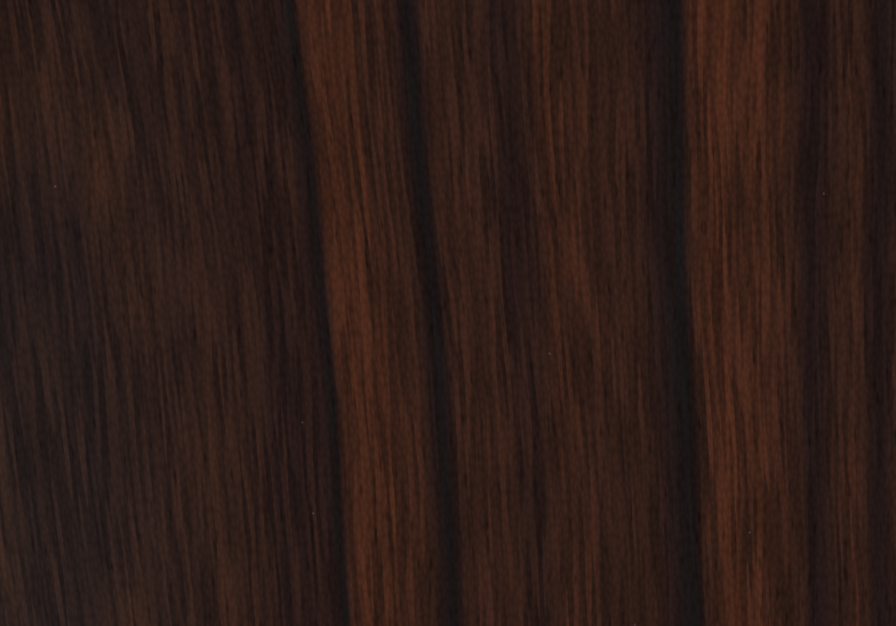
A WebGL 1 fragment shader for this texture:

```glsl
precision highp float;
// Dark polished rosewood: leaning brown stripes, soft-edged black veins and a
// faint arched figure at the left. Layered sines make the stripes; stretched
// cellular noise makes fibres, pores and the fine surface mottle.
uniform vec2 u_resolution;

const vec3 BLACK  = vec3(0.086, 0.078, 0.076);
const vec3 PLUM   = vec3(0.138, 0.090, 0.083);
const vec3 UMBER  = vec3(0.190, 0.115, 0.090);
const vec3 RUSSET = vec3(0.268, 0.145, 0.096);
const vec3 HAZE   = vec3(0.006, 0.021, 0.024);
const float LEAN = 0.100;            // slant of the grain at the left side
const float STRIPE_AMOUNT = 0.070;
const float FIBRE_AMOUNT = 0.36;
const float MOTTLE_AMOUNT = 0.26;
const float PORE_AMOUNT = 0.20;
const vec2 FIBRE_SCALE = vec2(165.0, 9.0);
const vec2 PORE_SCALE = vec2(120.0, 24.0);
const vec2 MOTTLE_SCALE = vec2(140.0, 75.0);
const vec2 ARCH_CENTRE = vec2(0.02, 0.22);
const vec2 ARCH_RADIUS = vec2(0.155, 0.62);

vec2 hash2(vec2 p) {
  vec3 q = fract(vec3(p.xyx) * vec3(0.1031, 0.1030, 0.0973));
  q += dot(q, q.yzx + 33.33);
  return fract((q.xx + q.yz) * q.zy);
}

// Cellular noise: x = nearest distance, y = its random value, z = smooth blend
vec3 cells(vec2 p) {
  vec2 cell = floor(p);
  vec2 best = vec2(8.0, 0.0);
  vec2 blend = vec2(0.0);
  for (int j = -1; j <= 1; j++) {
    for (int i = -1; i <= 1; i++) {
      vec2 id = cell + vec2(float(i), float(j));
      vec2 h = hash2(id + 57.0);
      float value = fract(h.x * 7.3 + h.y * 3.7);
      float d = length(id + h - p);
      float weight = exp(-6.0 * d * d);
      blend += weight * vec2(value, 1.0);
      if (d < best.x) best = vec2(d, value);
    }
  }
  return vec3(best, blend.x / blend.y);
}

// Layered sines across the grain, drifting slowly along it
float stripes(float g, float along) {
  float sum = 0.0;
  float amp = 0.5;
  float freq = 41.0;
  for (int i = 0; i < 6; i++) {
    float k = float(i);
    sum += amp * sin(g * freq + k * 2.3 + 0.7 * sin(along * (1.5 + k) + g * 23.0));
    freq *= 1.73;
    amp *= 0.83;
  }
  return sum;
}

// Soft ridge across the grain with separate left and right widths
float vein(float g, float centre, float left, float right) {
  float d = g - centre;
  float w = d < 0.0 ? left : right;
  return exp(-d * d / (w * w));
}

void main() {
  vec2 uv = gl_FragCoord.xy / u_resolution;
  vec2 p = gl_FragCoord.xy / u_resolution.y;

  // Grain coordinate: slanted at the left, nearly upright at the right
  float g = uv.x - LEAN * (1.0 - uv.x) * (1.0 - uv.y);
  g += 0.003 * sin(uv.y * 5.5 + uv.x * 6.0) + 0.0008 * sin(uv.y * 17.0 + uv.x * 31.0);
  vec2 q = vec2(g * u_resolution.x / u_resolution.y, p.y);
  vec3 fibre = cells(q * FIBRE_SCALE);
  vec3 pore = cells(q * PORE_SCALE + 19.0);
  vec3 mottle = cells(q * MOTTLE_SCALE + 7.0);
  vec3 cloud = cells(q * vec2(14.0, 2.5) + 31.0);

  // Broad tone, brighter right of the first vein
  float tone = mix(0.47, 0.62, smoothstep(0.28, 0.345, g));
  tone += 0.17 * vein(g, 0.365, 0.025, 0.055);
  tone += 0.19 * vein(g, 0.815, 0.060, 0.060);
  tone += 0.12 * vein(g, 0.605, 0.015, 0.020);
  tone -= 0.18 * vein(g, 0.560, 0.045, 0.030);
  tone -= 0.10 * vein(g, 0.280, 0.050, 0.030);
  tone += STRIPE_AMOUNT * stripes(g, uv.y) + 0.14 * (cloud.z - 0.5);

  // Arched figure: a light ring around a darker heart
  vec2 a = (uv - ARCH_CENTRE) / ARCH_RADIUS;
  float ring = length(a) + 0.05 * sin(a.x * 5.0 + a.y * 4.0);
  float leftSide = 1.0 - smoothstep(0.10, 0.25, uv.x);
  tone += leftSide * (0.15 * vein(ring, 1.0, 0.16, 0.20)
                    - 0.14 * vein(ring, 0.60, 0.25, 0.20)
                    - 0.10 * smoothstep(1.15, 1.40, ring));

  // Black veins and the dark bands at the right, uneven along their length
  float dark = 0.88 * vein(g, 0.328, 0.017, 0.006);
  dark = max(dark, 0.92 * vein(g, 0.457, 0.018, 0.012));
  dark = max(dark, 0.95 * vein(g, 0.754, 0.040, 0.008));
  dark = max(dark, 0.65 * vein(g, 0.900, 0.014, 0.026));
  dark = max(dark, 0.72 * vein(g, 0.982, 0.018, 0.016));
  dark *= 0.80 + 0.30 * cloud.z + 0.25 * (fibre.z - 0.5);
  tone *= 1.0 - min(dark, 1.0);

  // Fibres, short pores and fine mottle follow the grain
  float poreMask = smoothstep(0.84, 0.90, pore.y) * (1.0 - smoothstep(0.05, 0.45, pore.x));
  float relief = 1.0 + FIBRE_AMOUNT * (fibre.z - 0.5)
               + MOTTLE_AMOUNT * (0.45 - mottle.x) - PORE_AMOUNT * poreMask;
  tone += 0.18 * (fibre.z - 0.5) * (1.0 - dark);

  vec3 color = mix(BLACK, PLUM, smoothstep(0.0, 0.32, tone));
  color = mix(color, UMBER, smoothstep(0.26, 0.62, tone));
  color = mix(color, RUSSET, smoothstep(0.58, 1.0, tone));
  color *= relief;

  // Grey sheen at the lower left, shade at the left edge, rare dust
  color += HAZE * (1.0 - smoothstep(0.0, 0.40, uv.x)) * (1.1 - 0.7 * uv.y);
  color *= 0.80 + 0.20 * smoothstep(-0.02, 0.07, uv.x + 0.10 * (1.0 - uv.y));
  vec3 dust = cells(p * 9.0 + 3.0);
  color += 0.10 * step(0.95, dust.y) * (1.0 - smoothstep(0.008, 0.026, dust.x));

  gl_FragColor = vec4(color, 1.0);
}
```
